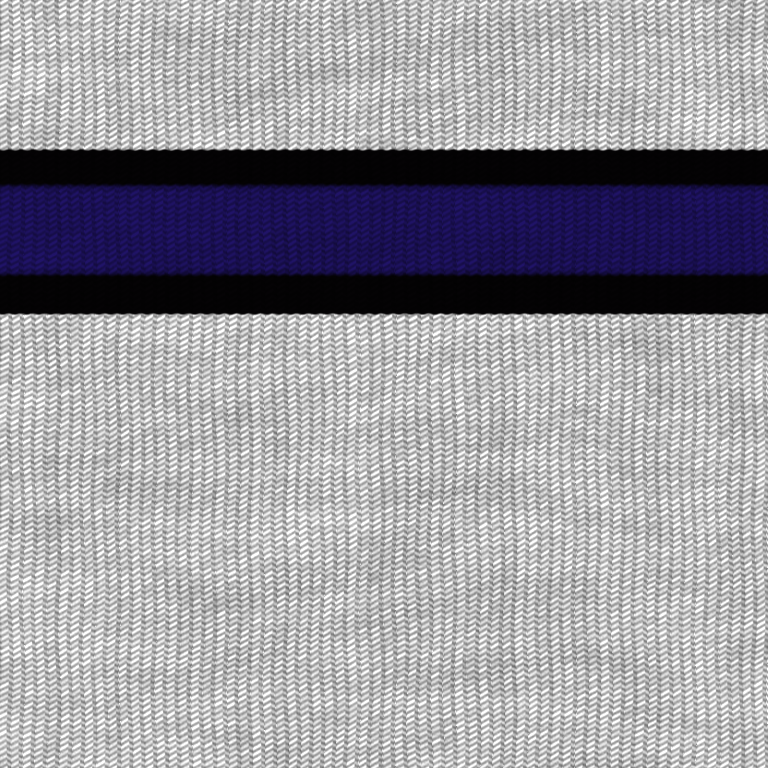
Reproduce this texture procedurally as a Shadertoy shader.

```glsl
// Pale grey knitted cloth crossed by a violet band with black borders.
// Slanted stitch strokes repeat along narrow vertical wales; hashed yarn tones
// and layered sines vary the weave, and smooth steps dye the horizontal bands.

const float TAU = 6.2831853;
const float WALES = 64.0;
const float COURSES = 128.0;

float hash(vec2 cell) {
    return fract(sin(dot(cell, vec2(127.1, 311.7))) * 4375.85);
}

// Layered sines, roughly -1 to 1, stretched sideways like yarn streaks.
float streaks(vec2 p) {
    float sum = 0.0;
    float gain = 0.5;
    for (int i = 0; i < 4; i++) {
        sum += gain * sin(p.x * 9.0 + 2.3 * sin(p.y * 17.0)) * sin(p.y * 43.0 + 1.7 * sin(p.x * 7.0));
        p = p * 1.73 + vec2(3.1, 1.7);
        gain *= 0.72;
    }
    return sum;
}

// Soft mask of a horizontal band between two heights.
float band(float y, float low, float high, float blur) {
    return smoothstep(low - blur, low + blur, y) * (1.0 - smoothstep(high - blur, high + blur, y));
}

// One family of slanted strokes, with a separate tone for each stitch.
float strokes(float wale, float across, float course, float slant) {
    float phase = course - slant * across + 0.3 * hash(vec2(wale, 4.0));
    float tone = hash(vec2(wale, floor(phase)));
    float ridge = 0.5 - 0.5 * cos(TAU * phase);
    return ridge * (0.72 + 0.5 * tone);
}

// Brightness of the knit: a broad rising leg beside a narrow shaded leg.
float knit(vec2 p) {
    float u = p.x * WALES + 0.12 * sin(p.y * 31.0 + 5.0 * sin(p.x * 6.0));
    float course = p.y * COURSES + 0.3 * sin(p.x * 23.0);
    float wale = floor(u);
    float across = u - wale;
    float broad = strokes(wale, across, course, 1.15);
    float narrow = strokes(wale + 97.0, across, course, -0.9);
    float seam = smoothstep(0.58, 0.74, across) * (1.0 - smoothstep(0.92, 1.0, across));
    float legs = mix(0.62 + 0.36 * broad, 0.52 + 0.27 * narrow, seam);
    float groove = 1.0 - smoothstep(0.0, 0.14, min(across, 1.0 - across));
    float waleTone = hash(vec2(wale, 19.0)) - 0.5;
    float fibre = hash(floor(p * 384.0)) - 0.5;
    return legs - 0.08 * groove + 0.05 * waleTone + 0.07 * fibre + 0.055 * streaks(p);
}

void mainImage(out vec4 fragColor, in vec2 fragCoord) {
    vec2 p = fragCoord / iResolution.xy;
    float light = clamp(knit(p), 0.42, 1.0);

    // Stitches make the dyed edges slightly uneven.
    float y = p.y + 0.0007 * sin(p.x * WALES * TAU);
    float border = band(y, 0.591, 0.805, 0.0018);
    float violet = band(y, 0.642, 0.759, 0.0028);

    vec3 greyCloth = vec3(light);
    vec3 blackCloth = vec3(0.018, 0.012, 0.018) * light;
    vec3 violetCloth = vec3(0.132, 0.080, 0.430) * mix(0.78, light, 0.75);

    // The violet darkens a little beside its black borders.
    violetCloth *= mix(0.72, 1.0, band(y, 0.647, 0.754, 0.005));

    vec3 colour = mix(greyCloth, blackCloth, border);
    colour = mix(colour, violetCloth, violet);
    fragColor = vec4(colour, 1.0);
}
```
